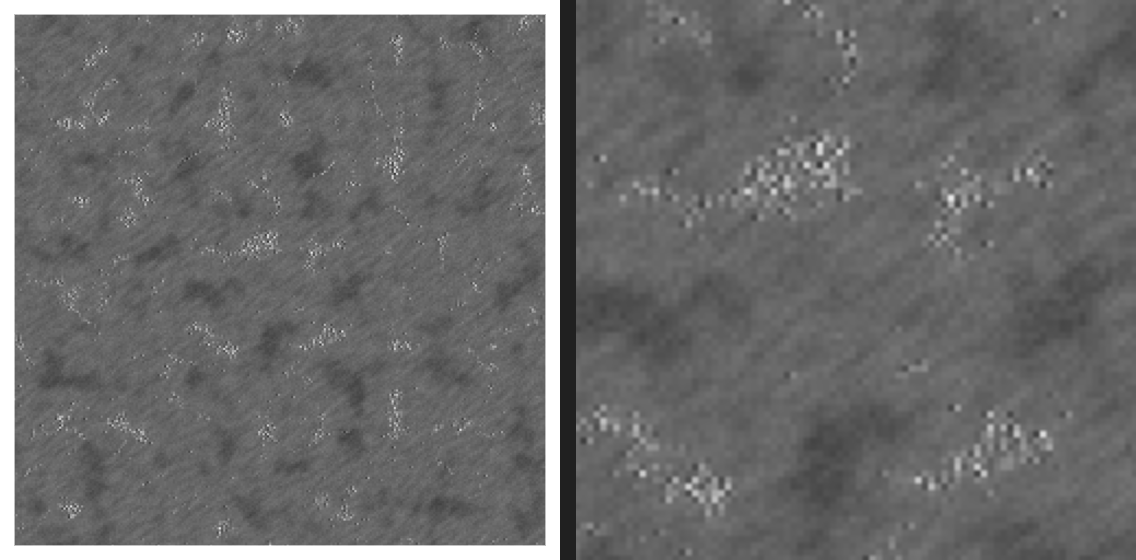
Left: the whole. Right: its middle third, enlarged.
This texture is drawn by a Shadertoy shader. Its source:

```glsl
// A grey, grainy sheet with a white margin: dark soft clouds, fine diagonal
// streaks and clusters of bright specks. Tones are computed on a grid of small
// cells from gradient noise and hashes, then blended softly between cells.

const float CELLS = 256.0;

float hash(vec2 p) {
    uvec2 q = uvec2(ivec2(floor(p)) + 4096);
    uint h = q.x * 1597334677u ^ q.y * 3812015801u;
    h = (h ^ (h >> 15)) * 2246822519u;
    h = (h ^ (h >> 13)) * 3266489917u;
    h ^= h >> 16;
    return float(h >> 8) / 16777216.0;
}

float cornerSlope(vec2 corner, vec2 offset) {
    float angle = 6.2832 * hash(corner);
    return dot(vec2(cos(angle), sin(angle)), offset);
}

// Gradient noise, roughly -1 to 1
float noise(vec2 p) {
    vec2 i = floor(p), f = p - i;
    vec2 u = f * f * f * (f * (f * 6.0 - 15.0) + 10.0);
    vec2 e = vec2(1.0, 0.0);
    float low = mix(cornerSlope(i, f), cornerSlope(i + e, f - e), u.x);
    float high = mix(cornerSlope(i + e.yx, f - e.yx), cornerSlope(i + 1.0, f - 1.0), u.x);
    return 1.5 * mix(low, high, u.y);
}

float cellTone(vec2 cell) {
    vec2 p = cell / CELLS;

    // Soft clouds: the low side darkens, the high side carries specks
    float cloud = noise(p * 13.0 + 5.3) + 0.5 * noise(p * 31.0 + 41.7);
    float tone = 0.4 + 0.015 * cloud - 0.075 * smoothstep(0.15, 0.9, -cloud);

    // Fine streaks rising to the right
    vec2 along = vec2(dot(p, vec2(0.8, 0.6)), dot(p, vec2(-0.6, 0.8)));
    tone += 0.045 * noise(along * vec2(30.0, 105.0) + 90.0);

    // Even grain
    tone += 0.05 * (hash(cell + 700.0) - 0.5);

    // Clusters and thin broken threads
    float cluster = smoothstep(0.42, 0.85, cloud + 0.25 * noise(p * 70.0 + 17.0));
    float thread = smoothstep(0.07, 0.0, abs(noise(p * 8.0 + 63.2)))
                 * smoothstep(0.1, 0.5, noise(p * 14.0 + 28.4));
    float density = max(cluster, 0.8 * thread);

    // Bright specks with a dark cell beside them
    float bright = pow(hash(cell), 3.0);
    float shade = pow(hash(cell + vec2(1.0, 0.0)), 3.0);
    tone += density * (0.02 + 0.46 * bright - 0.22 * shade);

    // A few stray specks away from the clusters
    float stray = smoothstep(0.985, 1.0, hash(cell + 311.0));
    float strayShade = smoothstep(0.985, 1.0, hash(cell + vec2(312.0, 311.0)));
    return tone + (0.2 * stray - 0.13 * strayShade) * smoothstep(-0.3, 0.3, cloud);
}

void mainImage(out vec4 fragColor, in vec2 fragCoord) {
    vec2 uv = fragCoord / iResolution.xy;

    // Soft blend between neighbouring cells
    vec2 grid = uv * CELLS - 0.5;
    vec2 cell = floor(grid);
    vec2 blend = smoothstep(0.1, 0.9, grid - cell);
    float lower = mix(cellTone(cell), cellTone(cell + vec2(1.0, 0.0)), blend.x);
    float upper = mix(cellTone(cell + vec2(0.0, 1.0)), cellTone(cell + 1.0), blend.x);
    float tone = mix(lower, upper, blend.y);

    // White margin around the sheet
    vec2 edge = abs(uv - 0.5) - 0.474;
    float pixel = 1.0 / iResolution.y;
    float margin = smoothstep(-0.5 * pixel, 0.5 * pixel, max(edge.x, edge.y));

    fragColor = vec4(vec3(mix(tone, 1.0, margin)), 1.0);
}
```
